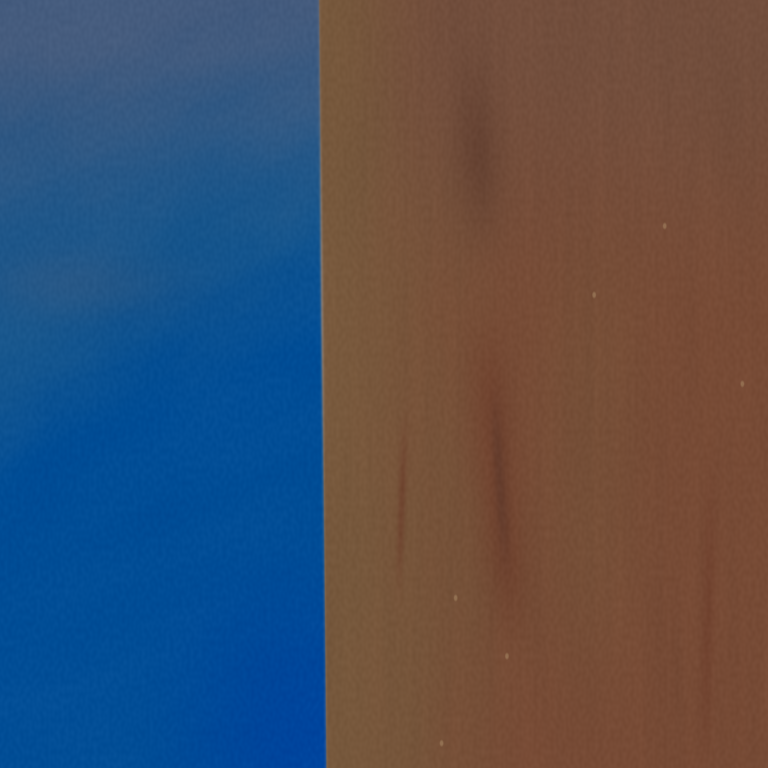
A WebGL 2 fragment shader for this texture:

```glsl
#version 300 es
precision highp float;

uniform vec2 u_resolution;
out vec4 outColor;

const float EDGE_BOTTOM = 0.4250;
const float EDGE_TOP = 0.4155;
const float RIM_WIDTH = 0.0022;
const float GRAIN_AMOUNT = 0.022;
const float SPECK_CELLS = 11.0;
const float SPECK_DENSITY = 0.10;

const vec3 BLUE_DEEP = vec3(0.000, 0.300, 0.585);
const vec3 BLUE_CORNER = vec3(0.000, 0.270, 0.620);
const vec3 BLUE_MID = vec3(0.085, 0.335, 0.550);
const vec3 BLUE_HAZE = vec3(0.265, 0.355, 0.490);
const vec3 WOOD_TAN = vec3(0.465, 0.345, 0.235);
const vec3 WOOD_RED = vec3(0.465, 0.292, 0.208);
const vec3 WOOD_TOP = vec3(0.450, 0.308, 0.238);
const vec3 STAIN_DARK = vec3(0.355, 0.220, 0.170);
const vec3 STAIN_RED = vec3(0.410, 0.215, 0.150);
const vec3 RIM_LIGHT = vec3(0.560, 0.500, 0.460);
const vec3 SPECK_LIGHT = vec3(0.660, 0.540, 0.400);

float hash(vec2 p) {
    vec3 q = fract(p.xyx * vec3(0.1031, 0.1030, 0.0973));
    q += dot(q, q.yzx + 33.33);
    return fract((q.x + q.y) * q.z);
}

vec2 gradientAt(vec2 cell) {
    float angle = 6.28318 * hash(cell);
    return vec2(cos(angle), sin(angle));
}

float gradientNoise(vec2 p) {
    vec2 i = floor(p), f = fract(p);
    vec2 w = f * f * f * (f * (f * 6.0 - 15.0) + 10.0);
    vec2 e = vec2(0.0, 1.0);
    float low = mix(dot(gradientAt(i), f), dot(gradientAt(i + e.yx), f - e.yx), w.x);
    float high = mix(dot(gradientAt(i + e), f - e), dot(gradientAt(i + e.yy), f - e.yy), w.x);
    return mix(low, high, w.y);
}

float fbm(vec2 p) {
    float sum = 0.0, amplitude = 0.6;
    for (int i = 0; i < 4; i++) {
        sum += amplitude * gradientNoise(p);
        p = p * 2.03 + 17.3;
        amplitude *= 0.5;
    }
    return sum;
}

// Soft, nearly vertical stain running from a (low) to b (high)
float streak(vec2 p, vec2 a, vec2 b, float width, float fade) {
    float t = clamp((p.y - a.y) / (b.y - a.y), 0.0, 1.0);
    float d = (p.x - mix(a.x, b.x, t)) / width;
    float ends = smoothstep(a.y - fade, a.y + fade, p.y)
               * (1.0 - smoothstep(b.y - fade, b.y + fade, p.y));
    return exp(-d * d) * ends;
}

vec3 bluePanel(vec2 p) {
    float clouds = fbm(vec2(p.x * 4.0 + p.y, p.y * 9.0 - p.x * 4.0));
    float height = p.y - 0.45 * p.x + 0.07 * clouds;
    vec3 color = mix(BLUE_DEEP, BLUE_MID, smoothstep(0.34, 0.58, height));
    color = mix(color, BLUE_HAZE, smoothstep(0.58, 0.98, height + 0.35 * p.x * p.y));
    vec2 patchOffset = (p - vec2(0.10, 0.63)) / vec2(0.13, 0.045);
    color = mix(color, BLUE_HAZE, 0.35 * exp(-dot(patchOffset, patchOffset)));
    float corner = smoothstep(0.15, 0.42, p.x) * (1.0 - smoothstep(0.0, 0.35, p.y));
    color = mix(color, BLUE_CORNER, corner);
    return color + vec3(0.03, 0.022, 0.015) * clouds;
}

vec3 woodPanel(vec2 p) {
    float broad = fbm(vec2(p.x * 9.0, p.y * 2.5) + 5.0);
    vec3 color = mix(WOOD_TAN, WOOD_RED, smoothstep(0.43, 0.72, p.x + 0.10 * broad));
    color = mix(color, WOOD_TOP, smoothstep(0.55, 0.95, p.y) * smoothstep(0.42, 0.60, p.x));
    color = mix(color, WOOD_TAN, 0.35 * streak(p, vec2(0.76, 0.15), vec2(0.77, 0.65), 0.07, 0.15));

    // Stains and dark grain lines
    color = mix(color, STAIN_DARK, 0.52 * streak(p, vec2(0.627, 0.72), vec2(0.618, 0.88), 0.027, 0.09));
    color = mix(color, STAIN_RED, 0.45 * streak(p, vec2(0.665, 0.20), vec2(0.635, 0.54), 0.025, 0.08));
    color = mix(color, STAIN_DARK, 0.50 * streak(p, vec2(0.657, 0.28), vec2(0.645, 0.46), 0.007, 0.06));
    color = mix(color, STAIN_RED, 0.50 * streak(p, vec2(0.520, 0.26), vec2(0.526, 0.42), 0.005, 0.06));
    color = mix(color, STAIN_RED, 0.35 * streak(p, vec2(0.918, 0.05), vec2(0.925, 0.34), 0.008, 0.10));

    float grain = fbm(vec2(p.x * 75.0, p.y * 3.0));
    return color * (1.0 + 2.0 * GRAIN_AMOUNT * grain + 0.05 * broad);
}

// Sparse pale flecks, one candidate per grid cell
float specks(vec2 p, float pixel) {
    vec2 cell = floor(p * SPECK_CELLS);
    vec2 jitter = 0.2 + 0.6 * vec2(hash(cell + 3.1), hash(cell + 9.7));
    vec2 d = (p - (cell + jitter) / SPECK_CELLS) * vec2(1.0, 0.6);
    float dotMask = 1.0 - smoothstep(0.001, 0.0022 + pixel, length(d));
    return dotMask * step(hash(cell + 21.0), SPECK_DENSITY);
}

void main() {
    vec2 p = gl_FragCoord.xy / u_resolution;
    float pixel = 1.0 / u_resolution.x;

    // Two panels meeting at a slightly leaning edge
    float edge = p.x - mix(EDGE_BOTTOM, EDGE_TOP, p.y);
    float woodMask = smoothstep(-pixel, pixel, edge);
    vec3 wood = mix(woodPanel(p), SPECK_LIGHT, 0.55 * specks(p, pixel));
    vec3 color = mix(bluePanel(p), wood, woodMask);

    // Thin lit rim along the edge
    float rim = exp(-pow(edge / RIM_WIDTH, 2.0));
    float rimStrength = 0.25 + 0.45 * exp(-pow((p.y - 0.60) / 0.20, 2.0));
    color = mix(color, RIM_LIGHT, rim * rimStrength);

    // Fine surface texture
    color += GRAIN_AMOUNT * gradientNoise(p * vec2(190.0, 120.0));
    outColor = vec4(clamp(color, 0.0, 1.0), 1.0);
}
```
